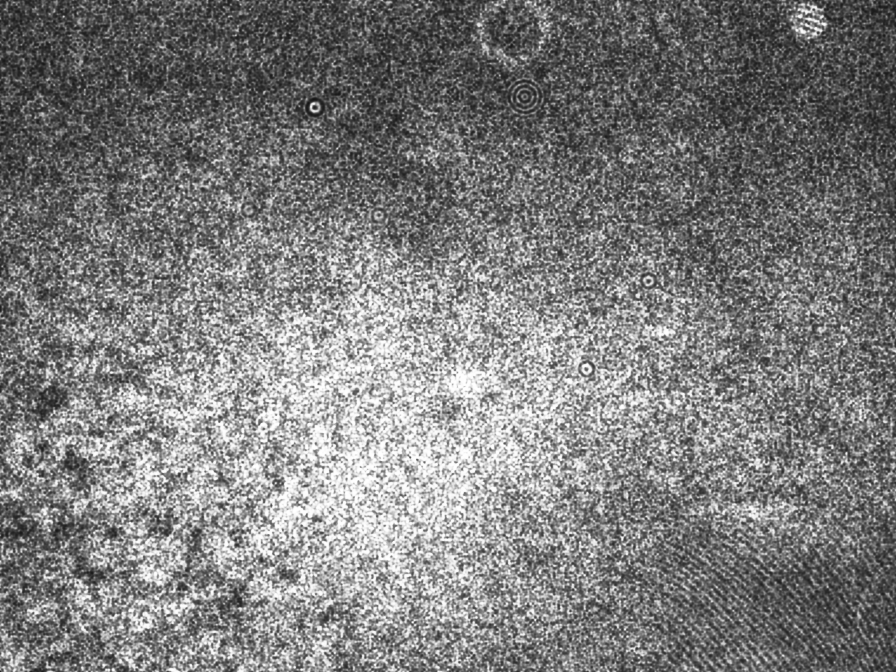
This texture is drawn by a Shadertoy shader. Its source:

```glsl
// Laser speckle on a rough surface: a broad off-centre glow sets the brightness,
// layered value noise adds mottling and fine grain, and small diffraction rings,
// soft spots and curved interference fringes lie on top.

float hash(vec2 cell) {
    vec3 q = fract(vec3(cell.xyx) * 0.1031);
    q += dot(q, q.yzx + 33.33);
    return fract((q.x + q.y) * q.z);
}

float valueNoise(vec2 p) {
    vec2 i = floor(p), f = fract(p);
    f = f * f * (3.0 - 2.0 * f);
    float low = mix(hash(i), hash(i + vec2(1, 0)), f.x);
    float high = mix(hash(i + vec2(0, 1)), hash(i + vec2(1, 1)), f.x);
    return mix(low, high, f.y);
}

float fbm(vec2 p) {
    float sum = 0.0, weight = 0.5;
    for (int i = 0; i < 4; i++) {
        sum += weight * valueNoise(p);
        p = mat2(0.8, 0.6, -0.6, 0.8) * p * 2.03 + 7.3;
        weight *= 0.55;
    }
    return sum / 1.01;
}

// Soft elliptical spot, one at its centre
float spot(vec2 p, vec2 centre, vec2 radius) {
    vec2 d = (p - centre) / radius;
    return exp(-dot(d, d));
}

// Broad light falloff over the surface
float illumination(vec2 p) {
    float light = mix(0.46, 0.25, smoothstep(0.25, 1.0, p.y));
    light += 0.36 * spot(p, vec2(0.53, 0.33), vec2(0.30, 0.22));
    light += 0.12 * spot(p, vec2(0.78, 0.42), vec2(0.55, 0.25));
    light += 0.05 * spot(p, vec2(0.30, 0.62), vec2(0.30, 0.16));

    // Darker panel to the lower right, with a faint upright border
    float panel = smoothstep(0.71, 0.75, p.x) * smoothstep(0.42, 0.30, p.y);
    light -= 0.08 * panel;
    float corner = smoothstep(0.94, 0.99, p.x) * smoothstep(0.24, 0.15, p.y);
    light -= 0.07 * corner;

    // Vignette at the sides
    float side = abs(p.x - 0.667) / 0.667;
    return light * (1.0 - 0.22 * pow(side, 5.0));
}

// Concentric ripples fading outward; shape = centre, radius, ring count
float ripples(vec2 p, vec4 shape) {
    float r = length(p - shape.xy) / shape.z;
    return -cos(6.2832 * r * shape.w) * smoothstep(1.15, 0.75, r);
}

void mainImage(out vec4 fragColor, in vec2 fragCoord) {
    vec2 p = fragCoord / iResolution.y;
    p.x += 0.5 * (4.0 / 3.0 - iResolution.x / iResolution.y);

    // Uneven reflectance, coarser and stronger toward the lower left
    float flaky = smoothstep(0.85, 0.15, p.x) * smoothstep(0.85, 0.25, p.y);
    float clouds = fbm(p * 9.0 + 3.0) - 0.5;
    float flakes = fbm(p * 42.0 + 11.0) - 0.5;
    float tone = log(illumination(p)) + 0.08;
    tone += 0.5 * clouds + flakes * mix(0.6, 1.6, flaky);

    // Scattered dark pits
    float pits = smoothstep(0.70, 0.88, valueNoise(p * 48.0 + 5.0));
    tone -= 0.6 * pits * flaky;

    // Bright and dark smudges
    tone += 0.7 * spot(p, vec2(0.691, 0.434), vec2(0.022, 0.018));
    tone += 0.9 * spot(p, vec2(0.986, 0.505), vec2(0.022, 0.007));
    tone += 0.4 * spot(p, vec2(0.650, 0.778), vec2(0.035, 0.018));
    tone += 0.5 * spot(p, vec2(0.435, 0.803), vec2(0.025, 0.010));
    tone += 0.5 * spot(p, vec2(1.110, 0.240), vec2(0.055, 0.018));
    tone -= 0.6 * spot(p, vec2(0.670, 0.390), vec2(0.026, 0.022));
    tone -= 0.5 * spot(p, vec2(1.130, 0.262), vec2(0.050, 0.012));

    // Curved fringes in the lower right
    vec2 fromFocus = p - vec2(0.72, -0.30);
    float bend = 0.012 * valueNoise(p * 9.0);
    float fringe = sin(6.2832 * 92.0 * (length(fromFocus) + bend));
    float fringeMask = smoothstep(0.93, 1.03, p.x) * smoothstep(0.27, 0.15, p.y);
    tone += 0.28 * fringe * fringeMask;

    // Fine speckle grain
    float grain = 0.6 * valueNoise(p * 285.0) +
                  0.4 * valueNoise(mat2(0.8, 0.6, -0.6, 0.8) * p * 320.0);
    float grainGain = mix(2.35, 1.8, fringeMask);

    // Dust diffraction rings, where the grain is calmer
    vec4 dust[6] = vec4[6](
        vec4(0.781, 0.856, 0.031, 4.0), vec4(0.469, 0.840, 0.017, 1.4),
        vec4(0.873, 0.451, 0.015, 1.4), vec4(0.965, 0.582, 0.015, 1.4),
        vec4(0.564, 0.679, 0.016, 1.6), vec4(0.370, 0.688, 0.014, 1.4));
    float strength[6] = float[6](0.55, 1.1, 0.8, 0.7, 0.45, 0.5);
    for (int i = 0; i < 6; i++) {
        tone += strength[i] * ripples(p, dust[i]);
        float nearness = smoothstep(1.2, 0.8, length(p - dust[i].xy) / dust[i].z);
        grainGain *= 1.0 - 0.4 * nearness;
    }

    // Wide faint halo with a dark middle
    float haloRadius = length(p - vec2(0.764, 0.957));
    tone += 0.5 * exp(-pow((haloRadius - 0.047) / 0.010, 2.0));
    tone -= 0.15 * smoothstep(0.045, 0.025, haloRadius);

    // Striped bright disc near the upper right corner
    vec2 disc = p - vec2(1.203, 0.969);
    float discMask = smoothstep(0.031, 0.024, length(disc));
    tone += discMask * (0.75 + 0.4 * sin(dot(disc, vec2(200.0, 620.0))));

    // Highlights roll off softly toward white
    float light = exp(tone + grainGain * (grain - 0.5));
    float level = 0.02 + 0.98 * light / pow(1.0 + pow(light, 5.0), 0.2);
    fragColor = vec4(vec3(clamp(level, 0.0, 1.0)), 1.0);
}
```
